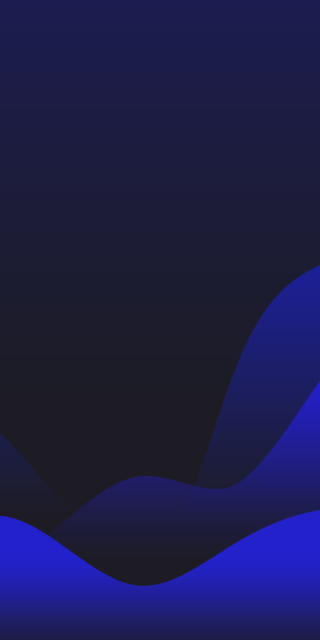
Reproduce this background procedurally as a Shadertoy shader.

```glsl
// Cubic through two knots, each given as (x, height, slope)
float span(float x, vec3 a, vec3 b) {
    float w = b.x - a.x;
    float t = clamp((x - a.x) / w, 0.0, 1.0);
    float s = 1.0 - t;
    return mix(a.y, b.y, t * t * (3.0 - 2.0 * t))
         + w * t * s * (a.z * s - b.z * t);
}

float backCrest(float x) {
    vec3 valley = vec3(0.404, 0.148, 0.0);
    vec3 rise = vec3(0.604, 0.238, 1.3);
    vec3 shoulder = vec3(0.755, 0.447, 1.15);
    if (x < valley.x) return span(x, vec3(0.0, 0.323, -0.46), valley);
    if (x < rise.x) return span(x, valley, rise);
    if (x < shoulder.x) return span(x, rise, shoulder);
    return span(x, shoulder, vec3(1.0, 0.586, 0.25));
}

float middleCrest(float x) {
    vec3 hill = vec3(0.456, 0.2565, 0.0);
    vec3 dip = vec3(0.682, 0.2357, 0.0);
    if (x < hill.x) return span(x, vec3(0.0, 0.12, 0.15), hill);
    if (x < dip.x) return span(x, hill, dip);
    return span(x, dip, vec3(1.0, 0.405, 0.7));
}

float frontCrest(float x) {
    vec3 valley = vec3(0.448, 0.0846, 0.0);
    vec3 slope = vec3(0.724, 0.148, 0.31);
    if (x < valley.x) return span(x, vec3(0.0, 0.194, -0.03), valley);
    if (x < slope.x) return span(x, valley, slope);
    return span(x, slope, vec3(1.0, 0.203, 0.08));
}

// Smooth coverage of the area below a crest
float below(float crest, float y) {
    float d = crest - y;
    return clamp(0.5 + d / fwidth(d), 0.0, 1.0);
}

void mainImage(out vec4 fragColor, in vec2 fragCoord) {
    vec2 uv = fragCoord / iResolution.xy;

    // Night sky
    float sky = clamp((uv.y - 0.33) / 0.67, 0.0, 1.0);
    vec3 color = mix(vec3(0.112, 0.11, 0.14), vec3(0.108, 0.11, 0.315), pow(sky, 1.15));

    // Translucent waves, fading downwards
    float backFade = 0.7 * clamp((uv.y - 0.19) / 0.396, 0.0, 1.0);
    color = mix(color, vec3(0.11, 0.13, 0.77), backFade * below(backCrest(uv.x), uv.y));

    float middleFade = pow(clamp((uv.y - 0.12) / 0.285, 0.0, 1.0), 1.2);
    color = mix(color, vec3(0.142, 0.12, 0.8), middleFade * below(middleCrest(uv.x), uv.y));

    // Solid front wave
    vec3 front = mix(vec3(0.11, 0.11, 0.2), vec3(0.135, 0.13, 0.8), smoothstep(-0.04, 0.14, uv.y));
    color = mix(color, front, below(frontCrest(uv.x), uv.y));

    fragColor = vec4(color, 1.0);
}
```
